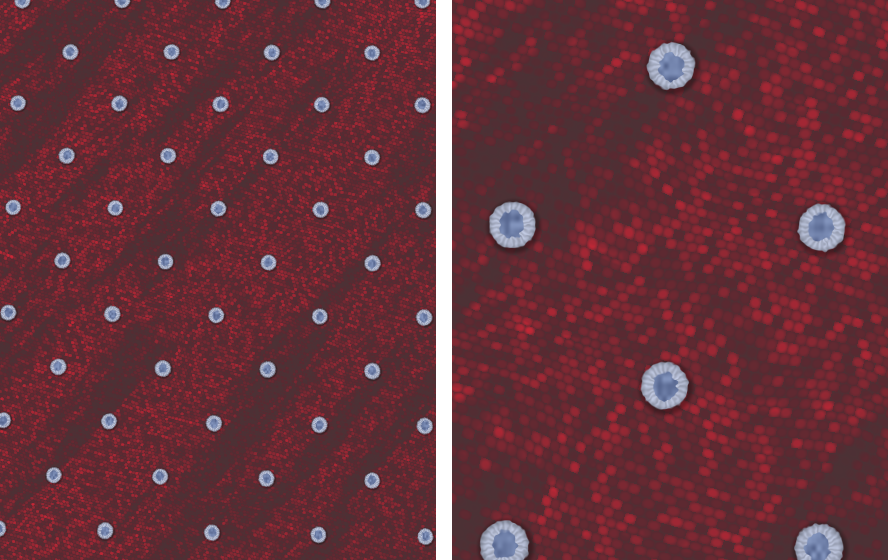
Left, the full canvas; right, a detail of the centre.
Give the GLSL for this pattern, as a Shadertoy shader.

```glsl
float hash(vec2 p) {
    return fract(sin(dot(p, vec2(127.1, 311.7))) * 43758.5453);
}

float noise(vec2 p) {
    vec2 i = floor(p), f = fract(p);
    f = f * f * (3.0 - 2.0 * f);
    return mix(mix(hash(i), hash(i + vec2(1, 0)), f.x),
               mix(hash(i + vec2(0, 1)), hash(i + vec2(1, 1)), f.x), f.y);
}

mat2 rotation(float a) {
    return mat2(cos(a), sin(a), -sin(a), cos(a));
}

// Redness of the staggered weave, one bead of yarn per cell
float weave(vec2 p) {
    vec2 wander = vec2(noise(p * 14.0), noise(p * 14.0 + 31.0)) - 0.5;
    vec2 g = rotation(0.3) * (p + 0.012 * wander) * vec2(150.0, 175.0);
    g.x += 0.5 * mod(floor(g.y), 2.0);
    float h = hash(floor(g));
    float bead = 1.0 - smoothstep(0.2, 0.75, length(fract(g) - 0.5));
    float slub = smoothstep(0.72, 0.95, noise(g * vec2(0.45, 0.6)));
    return (0.16 + 0.95 * h * h) * (0.25 + 0.85 * bead) + 0.3 * slub * bead;
}

// Long diagonal runs of darker yarn
float streaks(vec2 p) {
    vec2 q = rotation(-0.84) * p;
    float broad = noise(q * vec2(5.0, 24.0) + 7.0);
    float fine = noise(q * vec2(11.0, 95.0) + 19.0);
    return 0.6 * broad + 0.4 * fine;
}

vec3 cloth(vec2 p) {
    float t = weave(p) * mix(0.3, 1.2, smoothstep(0.22, 0.58, streaks(p)));
    t *= 1.12 - 0.35 * p.x * (1.3 - p.y);
    vec3 col = mix(vec3(0.295, 0.195, 0.21), vec3(0.35, 0.16, 0.19), smoothstep(0.0, 0.25, t));
    return col + vec3(0.25, -0.005, 0.012) * max(t - 0.2, 0.0);
}

void mainImage(out vec4 fragColor, in vec2 fragCoord) {
    float px = 1.0 / iResolution.y;
    vec2 p = fragCoord * px;
    vec3 col = cloth(p);

    // Staggered dot lattice, spreading and tilting slightly towards the bottom
    float v = 1.0 - p.y;
    float drop = v - 0.0015 - 0.02 * v * (p.x - 0.39);
    float row = drop * 10.92 * (1.0 - 0.0376 * drop);
    float rowId = round(row);
    float spacing = 0.1784 + 0.013 * v;
    float column = (p.x - 0.397 + 0.0195 * v) / spacing - 0.5 * mod(rowId, 2.0);
    vec2 id = vec2(round(column), rowId);
    vec2 d = vec2((column - id.x) * spacing, (rowId - row) * 0.095);
    d += 0.0015 * (vec2(hash(id), hash(id + 5.0)) - 0.5);

    // Embroidered ring with ragged stitches around a blue centre
    float angle = atan(d.y, d.x);
    float ragged = noise(d * 420.0 + id * 17.0) - 0.5;
    float size = 0.0141 + 0.0008 * (hash(id + 9.0) - 0.5);
    float r = length(d) + 0.0014 * ragged;
    vec2 shift = 0.0022 * (vec2(hash(id + 2.0), hash(id + 3.0)) - 0.5);
    float rCore = length((d - shift) * vec2(1.08, 0.95)) + 0.0025 * ragged;

    float stitch = 0.5 + 0.5 * sin(angle * 22.0 + 4.0 * ragged);
    vec3 ring = vec3(0.70, 0.73, 0.82) * (0.9 + 0.13 * stitch + 0.12 * ragged);
    vec3 core = mix(vec3(0.34, 0.40, 0.56), vec3(0.52, 0.59, 0.75),
                    noise(d * vec2(330.0, 240.0) + id * 11.0));
    vec3 dot_ = mix(core, ring, smoothstep(-px, px, rCore - 0.0078));
    dot_ *= 1.0 - 0.2 * smoothstep(0.011, 0.0145, r);

    col *= 1.0 - 0.3 * (1.0 - smoothstep(size, size + 0.004, length(d + vec2(-0.0008, 0.001))));
    col = mix(col, dot_, 1.0 - smoothstep(-px, px, r - size));
    fragColor = vec4(col, 1.0);
}
```
